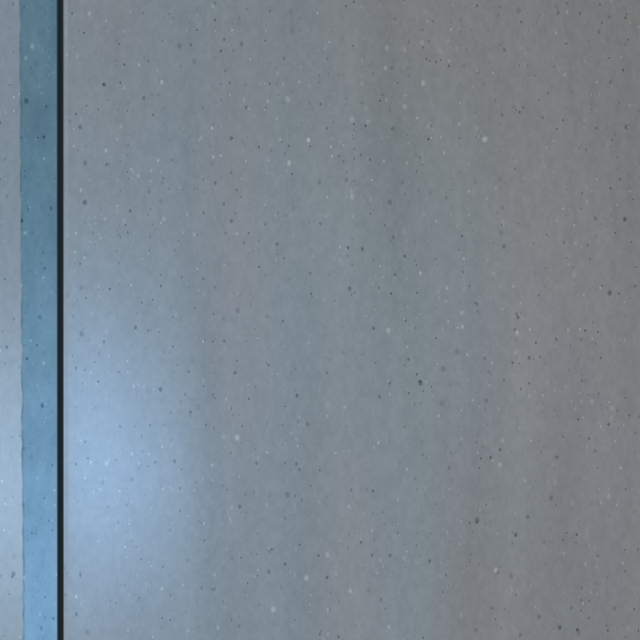
Reproduce this texture procedurally as a three.js fragment shader.

```glsl
varying vec2 vUv;

const vec3 PANEL_COOL = vec3(0.495, 0.545, 0.590);
const vec3 PANEL_WARM = vec3(0.485, 0.505, 0.520);
const vec3 GLOW_COLOR = vec3(0.600, 0.725, 0.860);
const vec3 STRIP_TOP = vec3(0.340, 0.460, 0.530);
const vec3 STRIP_LOW = vec3(0.460, 0.630, 0.770);
const vec3 SEAM_COLOR = vec3(0.110, 0.140, 0.165);
const vec3 RIM_COLOR = vec3(0.560, 0.590, 0.620);
const vec2 GLOW_CENTER = vec2(0.150, 0.270);
const vec2 GLOW_SIZE = vec2(0.150, 0.235);
const float SEAM_HALF_WIDTH = 0.0048;
const float EDGE_SOFTNESS = 0.0022;
const float STREAK_AMOUNT = 0.030;
const float GRAIN_AMOUNT = 0.040;
const int SPECK_LAYERS = 4;

float hash(vec2 p) {
  vec3 q = fract(vec3(p.xyx) * 0.1031);
  q += dot(q, q.yzx + 33.33);
  return fract((q.x + q.y) * q.z);
}

float noise(vec2 p) {
  vec2 cell = floor(p);
  vec2 f = fract(p);
  f = f * f * (3.0 - 2.0 * f);
  float low = mix(hash(cell), hash(cell + vec2(1.0, 0.0)), f.x);
  float high = mix(hash(cell + vec2(0.0, 1.0)), hash(cell + vec2(1.0, 1.0)), f.x);
  return mix(low, high, f.y);
}

float fbm(vec2 p) {
  float sum = 0.0;
  float weight = 0.5;
  for (int i = 0; i < 4; i++) {
    sum += weight * noise(p);
    p = p * 2.03 + 17.1;
    weight *= 0.5;
  }
  return sum;
}

float softStep(float edge, float x) {
  return smoothstep(edge - EDGE_SOFTNESS, edge + EDGE_SOFTNESS, x);
}

// Sparse pits (negative) and bright flecks (positive), one per chosen cell
float specks(vec2 uv) {
  float sum = 0.0;
  for (int i = 0; i < SPECK_LAYERS; i++) {
    float layer = float(i);
    vec2 p = uv * (34.0 + 13.0 * layer) + layer * 41.7;
    vec2 cell = floor(p);
    vec2 center = 0.25 + 0.5 * vec2(hash(cell + 3.1), hash(cell + 8.7));
    float size = mix(0.07, 0.19, hash(cell + 14.3));
    float d = length((fract(p) - center) * vec2(1.0, 0.75));
    float present = step(0.80, hash(cell + 21.9));
    float pick = hash(cell + 29.4);
    float tone = pick < 0.55 ? -0.14 : 0.10;
    tone *= 0.25 + 0.75 * pow(hash(cell + 37.2), 2.0);
    sum += present * tone * (1.0 - smoothstep(size * 0.3, size, d));
  }
  return sum;
}

// Broad light that fades more sharply on its right side
float glowAt(vec2 uv) {
  vec2 q = (uv - GLOW_CENTER) / GLOW_SIZE;
  q.x += 0.25 * q.y * step(0.0, q.y);
  float fade = exp(-0.85 * dot(q, q) - 0.18 * q.x * q.x * q.x * q.x);
  return fade * (0.92 + 0.16 * fbm(uv * vec2(14.0, 4.0)));
}

vec3 panelColor(vec2 uv) {
  float warmth = smoothstep(0.15, 0.95, uv.x + 0.12 * (uv.y - 0.5));
  vec3 color = mix(PANEL_COOL, PANEL_WARM, warmth);
  color -= vec3(0.015, 0.028, 0.040) * smoothstep(0.45, 1.0, uv.y);
  color -= vec3(0.010, 0.014, 0.016) * smoothstep(0.30, 0.0, uv.y) * warmth;

  // Vertical brushing with a faint hue drift
  float streak = fbm(vec2(uv.x * 15.0, uv.y * 1.3)) - 0.47;
  float hue = noise(vec2(uv.x * 11.0 + 5.0, uv.y * 1.7)) - 0.5;
  color += streak * STREAK_AMOUNT * 2.0;
  color += hue * vec3(-0.022, 0.006, 0.010);
  return mix(color, GLOW_COLOR, 0.88 * glowAt(uv));
}

void main() {
  vec2 uv = vUv;
  float wobble = 0.0022 * (noise(vec2(3.0, uv.y * 75.0)) - 0.5);
  float stripLeft = mix(0.0370, 0.0315, uv.y) + wobble;
  float seamX = mix(0.0945, 0.0940, uv.y);
  vec3 color = panelColor(uv);

  // Narrow panel beyond the strip
  float sideGlow = exp(-pow((uv.y - 0.24) / 0.27, 2.0));
  vec3 side = mix(vec3(0.485, 0.540, 0.590), vec3(0.610, 0.715, 0.810), sideGlow);
  color = mix(side, color, softStep(stripLeft, uv.x));

  // Blue strip with a dark ragged left edge
  vec3 strip = mix(STRIP_LOW, STRIP_TOP, smoothstep(0.05, 0.90, uv.y));
  strip += 0.07 * (fbm(uv * vec2(45.0, 16.0)) - 0.47);
  float inStrip = softStep(stripLeft, uv.x) * (1.0 - softStep(seamX, uv.x));
  color = mix(color, strip, inStrip);
  float edgeLine = exp(-pow((uv.x - stripLeft) / 0.0018, 2.0));
  float edgeWear = mix(0.10, 0.45, noise(vec2(9.0, uv.y * 48.0)));
  color = mix(color, strip * 0.55, edgeLine * edgeWear * (1.0 - 0.5 * uv.y));

  // Surface texture
  float grain = noise(uv * vec2(230.0, 170.0)) + noise(uv * vec2(120.0, 80.0)) - 1.0;
  color += grain * GRAIN_AMOUNT * 0.5 + specks(uv);

  // Dark seam and its pale right rim
  float rim = exp(-pow((uv.x - seamX - 0.0095) / 0.0028, 2.0));
  color = mix(color, RIM_COLOR, rim * (0.35 + 0.35 * noise(vec2(2.0, uv.y * 60.0))));
  float seam = 1.0 - softStep(SEAM_HALF_WIDTH, abs(uv.x - seamX));
  color = mix(color, SEAM_COLOR, seam);

  gl_FragColor = vec4(clamp(color, 0.0, 1.0), 1.0);
}
```
